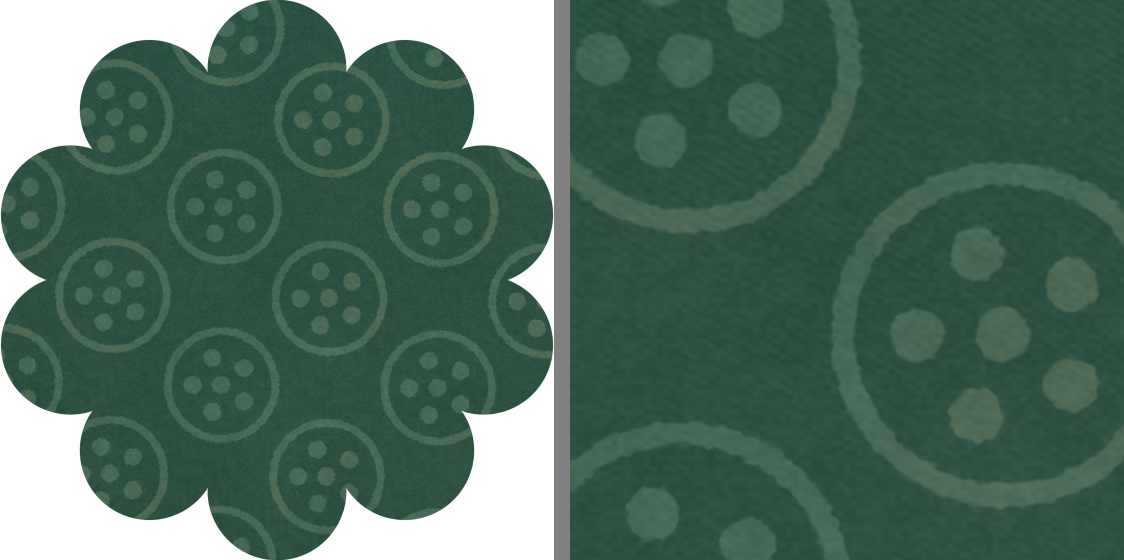
Left: the whole. Right: its middle third, enlarged.
This pattern is drawn by a Shadertoy shader. Its source:

```glsl
// A scalloped ten-lobed patch of green twill on white, printed with ringed dot rosettes.
// Two interleaved lattices repeat the rosette; distance functions shape it, and
// value noise with fine diagonal ribs gives the cloth its wear.

#define LOBES 10
#define LOBE_RADIUS 0.124
#define LOBE_ORBIT vec2(0.388, 0.3765)
#define STEP_ACROSS vec2(0.3867, -0.0052)
#define STEP_UP vec2(0.0046, 0.3184)
#define RING_RADIUS 0.0960
#define RING_HALF_WIDTH 0.0069
#define DOT_RADIUS 0.0160
#define DOT_ORBIT 0.0505
#define CLOTH vec3(0.178, 0.316, 0.256)
#define PRINT vec3(0.288, 0.408, 0.338)
#define RIB_PERIOD 0.0054

const float TAU = 6.2831853;

float hash(vec2 p) {
    return fract(sin(dot(p, vec2(127.1, 311.7))) * 43758.5453);
}

float noise(vec2 p) {
    vec2 i = floor(p), f = fract(p);
    f = f * f * (3.0 - 2.0 * f);
    return mix(mix(hash(i), hash(i + vec2(1, 0)), f.x),
               mix(hash(i + vec2(0, 1)), hash(i + vec2(1, 1)), f.x), f.y);
}

// Union of the inner disc and the circle of lobes
float patchDistance(vec2 p) {
    float d = length(p) - 0.37;
    for (int i = 0; i < LOBES; i++) {
        float a = TAU * float(i) / float(LOBES);
        d = min(d, length(p - LOBE_ORBIT * vec2(sin(a), cos(a))) - LOBE_RADIUS);
    }
    return d;
}

// Ring around a centre dot and five outer dots, one pointing left
float rosetteDistance(vec2 p) {
    float ring = abs(length(p) - RING_RADIUS) - RING_HALF_WIDTH;
    p.x += 0.001;
    float dots = length(p);
    for (int i = 0; i < 5; i++) {
        float a = TAU * (0.5 + float(i) / 5.0);
        dots = min(dots, length(p - DOT_ORBIT * vec2(cos(a), sin(a))));
    }
    return min(ring, dots - DOT_RADIUS);
}

// Nearest rosette of one lattice: distance in x, tone of that repeat in y
vec2 latticePrint(vec2 p, vec2 origin) {
    mat2 basis = mat2(STEP_ACROSS, STEP_UP);
    vec2 g = inverse(basis) * (p - origin);
    vec2 id = floor(g + 0.5);
    return vec2(rosetteDistance(basis * (g - id)), hash(id + origin * 10.0));
}

// Fine ribs, stronger toward the top and fading in patches
float twill(vec2 p) {
    float strength = smoothstep(-0.15, 0.4, p.y) * 0.8 + 0.2;
    strength *= 0.4 + 0.8 * noise(p * 16.0 + 7.0);
    float bend = 0.8 * noise(p * 40.0);
    return strength * sin(TAU * dot(p, vec2(0.5, 0.866)) / RIB_PERIOD + bend);
}

void mainImage(out vec4 fragColor, in vec2 fragCoord) {
    vec2 p = (fragCoord - 0.5 * iResolution.xy) / iResolution.y;
    float pixel = 1.0 / iResolution.y;

    // Printed rosettes with slightly ragged edges
    vec2 origin = vec2(0.0937, -0.0326);
    vec2 first = latticePrint(p, origin);
    vec2 second = latticePrint(p, origin + vec2(0.194, -0.160));
    vec2 nearest = first.x < second.x ? first : second;
    float ragged = (noise(p * 230.0) - 0.5) * 0.003;
    float soft = max(pixel, 0.0016);
    float ink = 1.0 - smoothstep(-soft, soft, nearest.x + ragged);

    // Ink tone drifts between cool grey-green and a warmer olive
    float warmth = noise(p * 13.0 + 31.0) - 0.5 + 0.4 * (nearest.y - 0.5);
    vec3 inkColor = PRINT + vec3(0.035, 0.008, -0.025) * warmth;
    ink *= 0.90 + 0.2 * noise(p * 90.0 + 3.0);
    vec3 color = mix(CLOTH, inkColor, ink);

    // Cloth wear: broad mottling, fine grain, ribs and sparse pale flecks
    float mottle = 0.5 * noise(p * 9.0) + 0.5 * noise(p * 65.0 + 11.0) - 0.5;
    float grain = noise(p * vec2(260.0, 330.0)) - 0.5;
    color += 0.035 * mottle + 0.034 * grain + 0.014 * twill(p);
    color += vec3(-0.012, 0.006, 0.004) * smoothstep(0.0, 0.5, p.y);
    color += 0.035 * smoothstep(0.95, 1.0, noise(p * 85.0 + 53.0));

    float outside = smoothstep(-0.7 * pixel, 0.7 * pixel, patchDistance(p));
    fragColor = vec4(mix(color, vec3(1.0), outside), 1.0);
}
```
